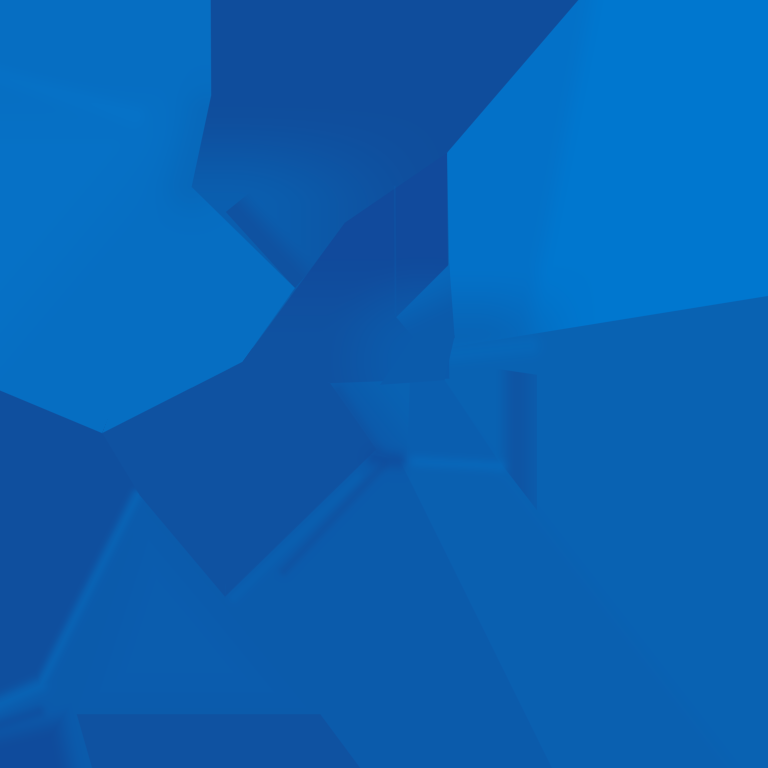
This background is drawn by a three.js fragment shader. Its source:

```glsl
// Abstract blue backdrop of flat, cut-glass facets with soft creases.
// Convex quads from half-planes are layered back to front, shaded by
// gradients, then finished with Gaussian strokes along the folds.
varying vec2 vUv;

// Signed distance to the line a-b, positive on its left
float leftOf(vec2 p, vec2 a, vec2 b) {
  vec2 d = normalize(b - a), q = p - a;
  return d.x * q.y - d.y * q.x;
}

// Inner distance of a convex counter-clockwise quad
float quad(vec2 p, vec2 a, vec2 b, vec2 c, vec2 d) {
  return min(min(leftOf(p, a, b), leftOf(p, b, c)),
             min(leftOf(p, c, d), leftOf(p, d, a)));
}

vec3 fill(vec3 under, vec3 paint, float dist) {
  return mix(under, paint, smoothstep(-0.001, 0.001, dist));
}

// Soft stroke along the segment a-b
float crease(vec2 p, vec2 a, vec2 b, float width) {
  vec2 q = p - a, d = b - a;
  float r = length(q - d * clamp(dot(q, d) / dot(d, d), 0.0, 1.0)) / width;
  return exp(-r * r);
}

void main() {
  vec2 p = vUv;
  vec3 navy = vec3(0.06, 0.295, 0.61);
  vec3 cobalt = vec3(0.06, 0.32, 0.63);
  vec3 royal = vec3(0.043, 0.355, 0.672);
  vec3 azure = vec3(0.035, 0.383, 0.698);
  vec3 sky = vec3(0.022, 0.43, 0.76);

  // Lower right ground
  vec3 col = mix(azure, vec3(0.04, 0.375, 0.69),
                 smoothstep(-0.02, 0.02, leftOf(p, vec2(0.95, 0.0), vec2(0.69, 0.336))));

  // Lower fan and its dark base
  col = fill(col, royal, quad(p, vec2(-0.1), vec2(0.768, -0.1), vec2(0.52, 0.402), vec2(-0.1, 0.5)));
  col += vec3(0.0, 0.008, 0.01) * smoothstep(0.0, 0.06, quad(p, vec2(0.09, 0.07), vec2(0.417, 0.07), vec2(0.293, 0.223), vec2(0.182, 0.355)));
  col = fill(col, cobalt, quad(p, vec2(0.14, -0.07), vec2(0.521, -0.07), vec2(0.417, 0.07), vec2(0.1, 0.07)));
  float corner = quad(p, vec2(-0.2), vec2(0.15, -0.2), vec2(0.09, 0.08), vec2(-0.2, 0.01));
  col = mix(col, navy, smoothstep(-0.005, 0.035, corner));

  // Left dark facet
  col = fill(col, vec3(0.06, 0.308, 0.618), quad(p, vec2(-0.1, 0.04), vec2(0.052, 0.108), vec2(0.303, 0.6), vec2(-0.1, 0.6)));
  col = mix(col, vec3(0.035, 0.39, 0.71), 0.85 * max(
    crease(p, vec2(0.052, 0.108), vec2(0.178, 0.355), 0.008),
    crease(p, vec2(-0.02, 0.076), vec2(0.052, 0.108), 0.011)));
  col = mix(col, navy, 0.6 * crease(p, vec2(-0.02, 0.05), vec2(0.05, 0.073), 0.009));

  // Small facets right of the middle
  vec3 inner = mix(royal, azure, smoothstep(0.0, 0.07, leftOf(p, vec2(0.508, 0.401), vec2(0.43, 0.501)) * -1.0));
  col = fill(col, inner, quad(p, vec2(0.43, 0.501), vec2(0.49, 0.41), vec2(0.53, 0.397), vec2(0.534, 0.507)));
  col = fill(col, vec3(0.04, 0.368, 0.685), quad(p, vec2(0.53, 0.397), vec2(0.651, 0.397), vec2(0.579, 0.505), vec2(0.534, 0.507)));
  float shade = smoothstep(0.643, 0.672, p.x) * (1.0 - 0.5 * smoothstep(0.675, 0.7, p.x));
  col = fill(col, mix(azure, cobalt, 0.8 * shade), quad(p, vec2(0.645, 0.406), vec2(0.699, 0.336), vec2(0.699, 0.512), vec2(0.645, 0.52)));
  col = mix(col, vec3(0.03, 0.41, 0.735), 0.7 * crease(p, vec2(0.53, 0.4), vec2(0.65, 0.393), 0.009));

  // Diamond left of the middle
  float diamond = max(
    quad(p, vec2(0.133, 0.436), vec2(0.182, 0.355), vec2(0.293, 0.223), vec2(0.316, 0.529)),
    quad(p, vec2(0.293, 0.223), vec2(0.49, 0.415), vec2(0.43, 0.501), vec2(0.3, 0.56)));
  col = fill(col, cobalt, diamond);

  // Top dark facet, brightening toward its lower tip
  float tip = smoothstep(0.87, 0.73, p.y) * smoothstep(0.6, 0.3, p.x);
  vec3 top = mix(vec3(0.06, 0.303, 0.612), vec3(0.04, 0.37, 0.685), tip);
  col = fill(col, top, quad(p, vec2(0.2, 1.1), vec2(0.2, 0.76), vec2(0.384, 0.61), vec2(0.9, 1.1)));
  float fold = leftOf(p, vec2(0.294, 0.724), vec2(0.384, 0.625));
  col = fill(col, mix(cobalt, top, smoothstep(0.01, 0.045, fold)),
             quad(p, vec2(0.294, 0.724), vec2(0.384, 0.625), vec2(0.414, 0.659), vec2(0.326, 0.75)));

  // Upper right bright facet, dimmed toward its lower left corner
  vec3 bright = mix(vec3(0.012, 0.445, 0.785), vec3(0.0, 0.465, 0.81),
                    smoothstep(-0.015, 0.02, leftOf(p, vec2(0.684, 0.564), vec2(0.768, 1.0)) * -1.0));
  bright = mix(bright, azure, 0.85 * smoothstep(0.66, 0.55, p.y) * smoothstep(0.78, 0.62, p.x));
  col = fill(col, bright, quad(p, vec2(1.2, 1.52), vec2(0.582, 0.801), vec2(0.587, 0.548), vec2(1.3, 0.663)));
  col = mix(col, vec3(0.025, 0.415, 0.74), 0.6 * crease(p, vec2(0.59, 0.54), vec2(0.69, 0.55), 0.014));

  // Left bright facets
  float wing = max(quad(p, vec2(-0.2, 0.575), vec2(0.133, 0.436), vec2(0.262, 0.735), vec2(-0.2, 1.3)),
    max(quad(p, vec2(0.133, 0.436), vec2(0.316, 0.529), vec2(0.384, 0.625), vec2(0.247, 0.759)),
        quad(p, vec2(-0.2, 0.6), vec2(0.247, 0.745), vec2(0.275, 0.876), vec2(0.272, 1.5))));
  vec3 wingTone = sky + vec3(0.0, 0.012, 0.015) * smoothstep(-0.01, 0.12, leftOf(p, vec2(0.02, 0.49), vec2(0.247, 0.759)))
                * smoothstep(0.92, 0.8, p.y);
  wingTone += vec3(0.0, 0.01, 0.012) * crease(p, vec2(-0.02, 0.907), vec2(0.176, 0.85), 0.014);
  wingTone = mix(wingTone, azure, 0.45 * crease(p, vec2(0.27, 0.85), vec2(0.25, 0.76), 0.035));
  col = fill(col, wingTone, wing);

  // Dark central shard and the chips at its right
  float shard = max(
    quad(p, vec2(0.316, 0.529), vec2(0.43, 0.501), vec2(0.585, 0.507), vec2(0.582, 0.801)),
    quad(p, vec2(0.316, 0.529), vec2(0.5, 0.6), vec2(0.582, 0.801), vec2(0.449, 0.71)));
  vec3 shardTone = mix(vec3(0.065, 0.29, 0.61), cobalt, smoothstep(0.68, 0.56, p.y));
  shardTone = mix(shardTone, royal, smoothstep(0.14, 0.02, distance(p, vec2(0.55, 0.53))));
  col = fill(col, shardTone, shard);
  col = fill(col, royal, quad(p, vec2(0.495, 0.499), vec2(0.579, 0.505), vec2(0.592, 0.563), vec2(0.538, 0.563)));
  vec3 chip = mix(royal, vec3(0.03, 0.4, 0.725), smoothstep(0.0, 0.06, leftOf(p, vec2(0.538, 0.561), vec2(0.62, 0.6))));
  col = fill(col, chip, quad(p, vec2(0.538, 0.561), vec2(0.592, 0.56), vec2(0.585, 0.656), vec2(0.516, 0.587)));
  col = mix(col, royal, 0.4 * crease(p, vec2(0.514, 0.757), vec2(0.515, 0.59), 0.0012));

  // Folds meeting in the dark knot below the middle
  col = mix(col, azure, 0.55 * crease(p, vec2(0.305, 0.222), vec2(0.465, 0.378), 0.007));
  col = mix(col, cobalt, 0.7 * crease(p, vec2(0.37, 0.257), vec2(0.5, 0.395), 0.007));
  col = mix(col, cobalt, 0.6 * crease(p, vec2(0.44, 0.49), vec2(0.49, 0.415), 0.009));
  col = mix(col, navy, 0.7 * crease(p, vec2(0.488, 0.404), vec2(0.52, 0.4), 0.012));

  gl_FragColor = vec4(col, 1.0);
}
```
